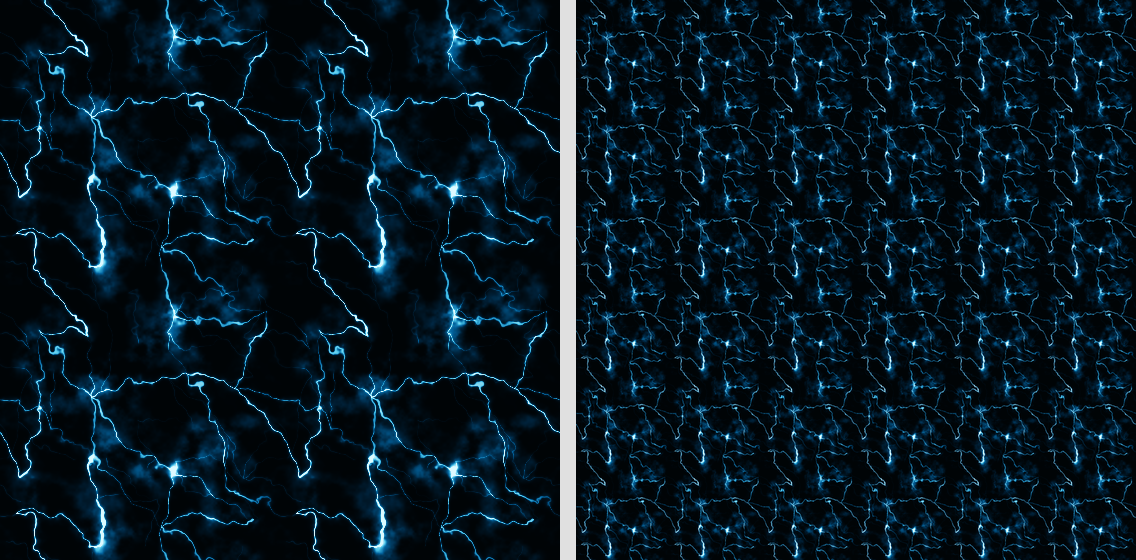
Left: one tile. Right: repeated 3 by 3.
Reproduce this texture procedurally as a Shadertoy shader.

```glsl
// Seamless night-blue web of jagged branching lightning with glowing knots and patchy clouds.

const float REPEATS = 2.0;      // tiles across and down
const float MAIN_CELLS = 4.0;   // bolt nodes per tile side
const float FINE_CELLS = 7.0;   // filament nodes per tile side

const vec3 NIGHT = vec3(0.0, 0.014, 0.023);
const vec3 NAVY  = vec3(0.0, 0.14, 0.24);
const vec3 BLUE  = vec3(0.01, 0.39, 0.62);
const vec3 CYAN  = vec3(0.28, 0.76, 0.91);
const vec3 WHITE = vec3(0.86, 0.98, 1.0);

float hash(vec2 p) {
    return fract(sin(dot(p, vec2(127.1, 311.7))) * 43758.55);
}

// Value noise on a lattice that wraps after "period" cells.
float noise(vec2 uv, float period, float seed) {
    vec2 p = uv * period;
    vec2 i = floor(p);
    vec2 f = p - i;
    f = f * f * (3.0 - 2.0 * f);
    vec2 a = mod(i, period) + seed;
    vec2 b = mod(i + 1.0, period) + seed;
    return mix(mix(hash(a), hash(vec2(b.x, a.y)), f.x),
               mix(hash(vec2(a.x, b.y)), hash(b), f.x), f.y);
}

float fbm(vec2 uv, float period, float seed, int octaves) {
    float sum = 0.0;
    float amplitude = 0.5;
    for (int i = 0; i < octaves; i++) {
        sum += amplitude * noise(uv, period, seed);
        period *= 2.0;
        amplitude *= 0.5;
        seed += 3.7;
    }
    return sum;
}

vec2 fbm2(vec2 uv, float period, float seed, int octaves) {
    return vec2(fbm(uv, period, seed, octaves), fbm(uv, period, seed + 29.0, octaves)) - 0.47;
}

// Jittered node of a wrapping grid.
vec2 node(vec2 cell, float cells, float seed) {
    vec2 id = mod(cell, cells) + seed;
    return cell + 0.15 + 0.7 * vec2(hash(id), hash(id + 41.3));
}

// Distance to a segment (x) and position along it (y).
vec2 segment(vec2 p, vec2 a, vec2 b) {
    vec2 ab = b - a;
    float h = clamp(dot(p - a, ab) / dot(ab, ab), 0.0, 1.0);
    return vec2(length(p - a - ab * h), h);
}

// Bright core with a soft halo.
float bolt(float d, float width, float halo, float pixel) {
    float core = 1.0 - smoothstep(width - 0.4 * pixel, width + 0.8 * pixel, d);
    return 0.7 * core + 0.42 * exp(-d / halo);
}

// Random links between neighbouring nodes; some taper away to a loose end.
float network(vec2 uv, float cells, float density, float width, float halo, float pixel, float seed) {
    vec2 p = uv * cells;
    vec2 home = floor(p);
    float energy = 0.0;
    for (int y = -1; y <= 1; y++)
    for (int x = -1; x <= 1; x++) {
        vec2 cell = home + vec2(x, y);
        vec2 a = node(cell, cells, seed);
        for (int k = 0; k < 3; k++) {
            vec2 id = mod(cell, cells) + seed + 17.3 * float(k + 1);
            if (hash(id) > density) continue;
            vec2 link = k == 0 ? vec2(1, 0) : k == 1 ? vec2(0, 1) : vec2(1, -1);
            vec2 s = segment(p, a, node(cell + link, cells, seed));
            float strength = mix(0.55, 1.15, hash(id + 5.9));
            float taper = 1.0 - 0.85 * s.y * step(0.65, hash(id + 9.1));
            energy = max(energy, strength * taper * bolt(s.x / cells, width * taper, halo, pixel));
        }
    }
    return energy;
}

// Glowing knots on a share of the nodes.
float knots(vec2 uv, float cells, float radius, float seed) {
    vec2 p = uv * cells;
    float energy = 0.0;
    for (int y = -1; y <= 1; y++)
    for (int x = -1; x <= 1; x++) {
        vec2 cell = floor(p) + vec2(x, y);
        float power = smoothstep(0.3, 0.8, hash(mod(cell, cells) + seed + 77.7));
        float r = length(p - node(cell, cells, seed)) / (cells * radius);
        energy += power * (0.75 * exp(-r * r) + 0.35 * exp(-0.25 * r * r));
    }
    return energy;
}

vec3 ramp(float energy) {
    float e = 4.0 * energy;
    vec3 color = mix(NIGHT, NAVY, clamp(e, 0.0, 1.0));
    color = mix(color, BLUE, clamp(e - 1.0, 0.0, 1.0));
    color = mix(color, CYAN, clamp(e - 2.0, 0.0, 1.0));
    return mix(color, WHITE, clamp(e - 3.0, 0.0, 1.0));
}

void mainImage(out vec4 fragColor, in vec2 fragCoord) {
    vec2 uv = fract(fragCoord / iResolution.xy * REPEATS);
    float pixel = REPEATS / min(iResolution.x, iResolution.y);

    // Broad bends plus fine jags displace every straight link.
    vec2 warped = uv + 0.16 * fbm2(uv, 6.0, 2.0, 4) + 0.045 * fbm2(uv, 22.0, 11.0, 3);

    float burst = smoothstep(0.5, 0.9, noise(uv, 11.0, 12.0));
    float cloud = smoothstep(0.47, 0.78, fbm(uv, 5.0, 53.0, 5));
    float wisps = smoothstep(0.25, 0.72, fbm(uv, 16.0, 67.0, 4));

    // Bolts swell where they burst.
    float width = mix(0.0007, 0.0036, burst);
    float halo = mix(0.005, 0.013, burst * wisps);
    float energy = network(warped, MAIN_CELLS, 0.42, width, halo, pixel, 3.0);
    energy += 0.5 * (0.25 + cloud) * network(warped, FINE_CELLS, 0.2, 0.0007, 0.004, pixel, 23.0);
    energy += 1.1 * wisps * knots(warped, MAIN_CELLS, 0.023, 3.0);
    energy += 0.5 * cloud * wisps;

    fragColor = vec4(ramp(energy), 1.0);
}
```
